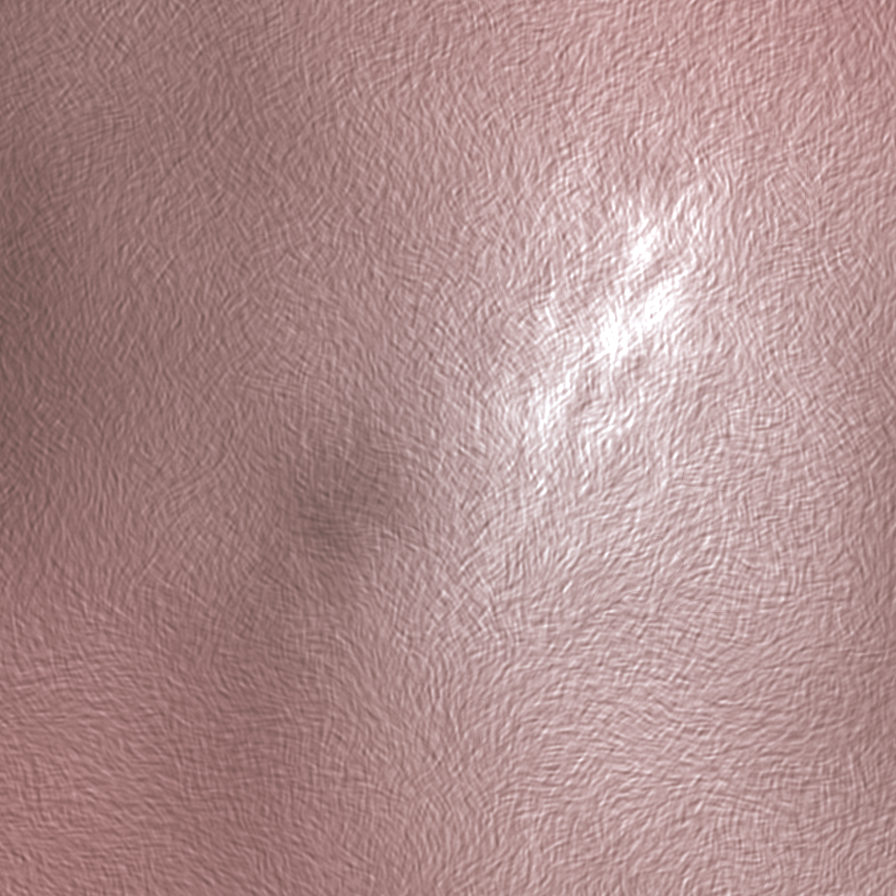
A Shadertoy shader for this texture:

```glsl
// Rose metallic foil with very fine brushed wrinkles and a soft, bright sheen.
// Broad blobs set the light; noise smeared along a bending direction field
// is embossed into short crossing fibres and a few longer dark creases.

#define DARK_ROSE    vec3(0.54, 0.41, 0.40)
#define PALE_ROSE    vec3(0.91, 0.84, 0.85)
#define WARM_SHIFT   vec3(0.020, -0.012, -0.014)
#define FIBRE_FREQ   235.0
#define FIBRE_REACH  0.0075
#define FIBRE_DEPTH  0.0022
#define FIBRE_GAIN   0.27
#define SPECKLE_GAIN 0.045
#define CREASE_FREQ  50.0
#define CREASE_REACH 0.035
#define CREASE_GAIN  0.05
#define CLOUD_GAIN   0.09

float hash(vec2 cell) {
    vec3 q = fract(cell.xyx * 0.1031);
    q += dot(q, q.yzx + 33.33);
    return fract((q.x + q.y) * q.z);
}

// Smooth value noise, centred on zero.
float noise(vec2 p) {
    vec2 cell = floor(p), f = fract(p);
    f = f * f * (3.0 - 2.0 * f);
    float low = mix(hash(cell), hash(cell + vec2(1, 0)), f.x);
    float high = mix(hash(cell + vec2(0, 1)), hash(cell + vec2(1, 1)), f.x);
    return mix(low, high, f.y) - 0.5;
}

float fbm(vec2 p) {
    float sum = 0.0, gain = 0.5;
    for (int i = 0; i < 4; i++) {
        sum += gain * noise(p);
        p = mat2(1.6, 1.2, -1.2, 1.6) * p + 7.3;
        gain *= 0.5;
    }
    return sum;
}

vec2 heading(float angle) { return vec2(cos(angle), sin(angle)); }

// Soft ellipse, with its first axis along the angle.
float blob(vec2 p, vec2 centre, float angle, vec2 size) {
    vec2 along = heading(angle), d = p - centre;
    vec2 q = vec2(dot(d, along), dot(d, vec2(-along.y, along.x))) / size;
    return exp(-dot(q, q));
}

// Noise averaged along a short line; the turned lattice hides its axes.
float streak(vec2 p, vec2 dir, float freq, float reach) {
    const mat2 turn = mat2(0.8, 0.6, -0.6, 0.8);
    float sum = 0.0, total = 0.0;
    for (int i = -5; i <= 5; i++) {
        float t = float(i) / 5.0, weight = 1.0 - 0.6 * t * t;
        sum += weight * noise(turn * (p + dir * t * reach) * freq);
        total += weight;
    }
    return sum / total;
}

// Streaks lit from one side.
float fibre(vec2 p, float angle) {
    vec2 dir = heading(angle), side = vec2(dir.y, -dir.x) * FIBRE_DEPTH;
    return streak(p - side * 0.5, dir, FIBRE_FREQ, FIBRE_REACH)
         - streak(p + side * 0.5, dir, FIBRE_FREQ, FIBRE_REACH);
}

// Direction of the brushing.
float grainAngle(vec2 p) {
    float angle = 1.15;
    angle -= 0.8 * blob(p, vec2(0.74, 0.22), 0.0, vec2(0.28, 0.24));
    angle += 0.7 * blob(p, vec2(0.47, 0.55), 0.0, vec2(0.18, 0.35));
    angle += 1.3 * blob(p, vec2(0.10, 0.15), 0.0, vec2(0.36, 0.36));
    return angle + 0.7 * noise(p * 5.0 + 3.0) + 0.8 * noise(p * 30.0);
}

// Broad light and shade, as the red value of the metal.
float sheen(vec2 p, float brush) {
    vec2 w = p + 0.04 * vec2(fbm(p * 7.0), fbm(p * 7.0 + 40.0));
    float tone = 0.605 + 0.10 * smoothstep(0.25, 0.62, w.x);
    tone += 0.115 * blob(w, vec2(0.69, 0.54), 1.6, vec2(0.42, 0.23));
    tone += (0.07 + 0.35 * brush) * blob(w, vec2(0.68, 0.63), 1.1, vec2(0.24, 0.13));
    tone += (0.07 + 0.35 * brush) * blob(w, vec2(0.69, 0.64), 1.0, vec2(0.12, 0.045));
    tone -= 0.11 * blob(w, vec2(-0.02, 0.68), 1.5, vec2(0.36, 0.13));
    tone -= (0.085 + 0.15 * brush) * blob(w, vec2(0.37, 0.41), 1.0, vec2(0.18, 0.085));
    tone -= 0.08 * blob(w, vec2(1.01, 0.40), 1.57, vec2(0.28, 0.08));
    tone += 0.03 * blob(w, vec2(0.10, 0.93), 0.9, vec2(0.16, 0.06));
    return tone + CLOUD_GAIN * fbm(p * mat2(6.0, 3.0, -2.0, 4.0) + 11.0);
}

void mainImage(out vec4 fragColor, in vec2 fragCoord) {
    vec2 p = fragCoord / iResolution.y;
    float angle = grainAngle(p);
    float spread = 0.45 + 0.6 * noise(p * 17.0 + 60.0);

    // Light, then two crossing layers of fibres and a fine speckle.
    float brush = streak(p + 5.0, heading(angle), 42.0, 0.04);
    float tone = sheen(p, brush);
    float lit = smoothstep(0.52, 0.82, tone);
    float relief = FIBRE_GAIN * (fibre(p, angle + spread) + fibre(p + 9.0, angle - spread));
    relief += SPECKLE_GAIN * noise(p * mat2(260.0, 150.0, -150.0, 260.0));
    tone += mix(0.75, 1.3, lit) * relief;

    // Long creases, mostly where the sheet is bright.
    float fold = streak(p + 2.0, heading(angle), CREASE_FREQ, CREASE_REACH);
    float crease = 1.0 - smoothstep(0.0, 0.016, abs(fold));
    crease *= smoothstep(-0.05, 0.25, noise(p * 9.0 + 20.0));
    tone -= CREASE_GAIN * crease * mix(0.3, 1.0, lit);

    // Tone to metal colour, with slightly richer middle tones.
    float f = (tone - DARK_ROSE.r) / (PALE_ROSE.r - DARK_ROSE.r);
    vec3 color = mix(DARK_ROSE, PALE_ROSE, f);
    color.gb -= 0.13 * f * (1.0 - f);

    // Warm corners and a cooler middle.
    float warmth = blob(p, vec2(0.0, 0.05), 0.0, vec2(0.40, 0.35))
                 + blob(p, vec2(0.90, 1.0), 0.0, vec2(0.40, 0.22))
                 - 0.7 * blob(p, vec2(0.55, 0.45), 0.0, vec2(0.30, 0.25));
    color += WARM_SHIFT * warmth;
    fragColor = vec4(clamp(color, 0.0, 1.0), 1.0);
}
```
